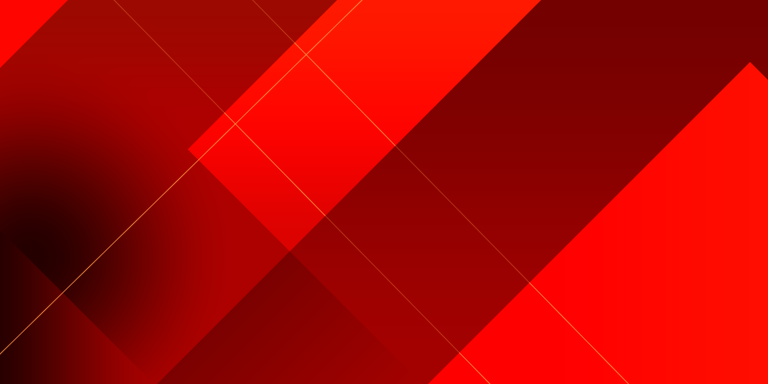
This background is drawn by a Shadertoy shader. Its source:

```glsl
// Overlapping diagonal red panels with soft shading and thin gold lines.
// Panels are half-plane masks in axes turned by 45 degrees; each panel has
// its own gradient, and the lines are drawn last by distance.

#define LEFT_EDGE -0.823     // corner panel ends here, across the diagonal
#define BAND_START -0.122    // bright band, across the diagonal
#define BAND_END 0.409       // dark band begins
#define DARK_END 1.1146      // right panel begins
#define FOLD_LOW 0.401       // folds, along the diagonal
#define FOLD_MID 1.100
#define FOLD_HIGH 2.792
#define LINE_HALF_WIDTH 0.0013
#define GOLD vec3(1.0, 0.58, 0.27)

// Smooth step from 0 to 1 about one pixel wide, for diagonal axes
float edge(float limit, float value) {
    return clamp((value - limit) * iResolution.y / 1.414 + 0.5, 0.0, 1.0);
}

// Coverage of an endless thin line through a and b
float thinLine(vec2 p, vec2 a, vec2 b) {
    vec2 dir = normalize(b - a);
    float dist = abs(dot(p - a, vec2(-dir.y, dir.x)));
    return clamp((LINE_HALF_WIDTH - dist) * iResolution.y + 0.5, 0.0, 1.0);
}

vec3 red(float level) {
    return vec3(level, 0.008 * level, 0.0);
}

void mainImage(out vec4 fragColor, in vec2 fragCoord) {
    vec2 p = fragCoord / iResolution.y;
    float along = p.x + p.y;
    float across = p.x - p.y;

    // Left panel, shaded around a dark spot
    float shade = smoothstep(0.0, 0.55, length(p - vec2(0.08, 0.33)));
    vec3 color = red(mix(0.14, 0.68, shade) - 0.07 * smoothstep(0.65, 1.0, p.y));
    color.g += 0.03 * smoothstep(0.7, 1.0, p.y);

    // Lower left fold
    vec3 foldColor = red(mix(0.12, 0.65, smoothstep(-0.08, 0.43, p.x)));
    color = mix(foldColor, color, edge(FOLD_LOW, along));

    // Dark band and its lower fold
    vec3 darkColor = red(mix(0.64, 0.45, smoothstep(0.0, 1.05, p.y)));
    float foldShade = (across - BAND_END) / (DARK_END - BAND_END);
    vec3 darkFold = red(mix(0.48, 0.65, clamp(foldShade, 0.0, 1.0)));
    darkColor = mix(darkFold, darkColor, edge(FOLD_MID, along));
    color = mix(color, darkColor, edge(BAND_END, across));

    // Bright panels: band, right side, top left corner
    float band = edge(BAND_START, across) * (1.0 - edge(BAND_END, across))
               * edge(FOLD_MID, along);
    vec3 bandColor = red(mix(0.86, 1.0, smoothstep(0.35, 0.72, p.y)));
    bandColor.g += 0.09 * smoothstep(0.6, 1.0, p.y);
    color = mix(color, bandColor, band);

    float side = edge(DARK_END, across) * (1.0 - edge(FOLD_HIGH, along));
    vec3 sideColor = vec3(1.0, 0.05 * smoothstep(1.4, 2.0, p.x), 0.0);
    color = mix(color, sideColor, side);

    float corner = 1.0 - edge(LEFT_EDGE, across);
    color = mix(color, vec3(1.0, 0.02, 0.0), corner);

    // Gold lines: one rising, two falling that dim over the dark panels
    float rising = thinLine(p, vec2(0.0, 0.078), vec2(0.943, 1.0));
    color = mix(color, GOLD, 0.75 * rising);
    float glow = mix(0.3, 0.75, max(band, side));
    for (int i = 0; i < 2; i++) {
        float shift = 0.361 * float(i);
        float falling = thinLine(p, vec2(0.297 + shift, 1.0), vec2(1.276 + shift, 0.0));
        color = mix(color, GOLD, glow * falling);
    }

    fragColor = vec4(color, 1.0);
}
```
